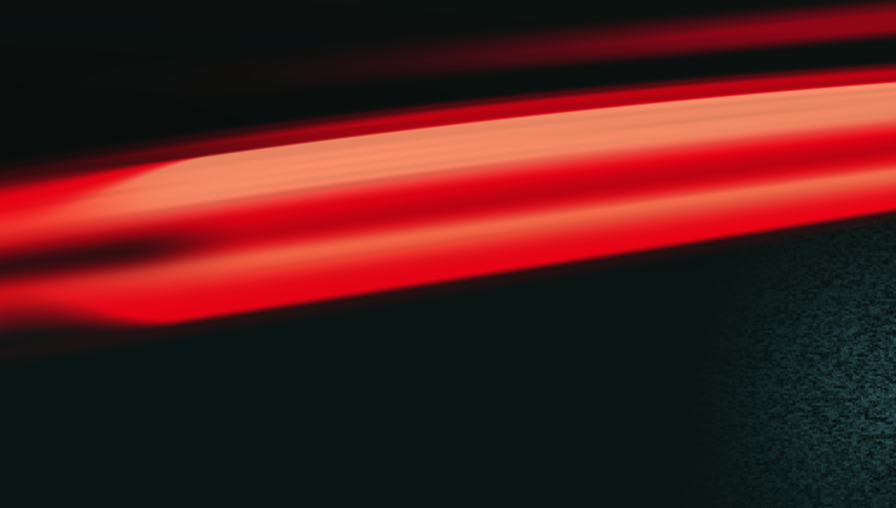
This background is drawn by a WebGL 2 fragment shader. Its source:

```glsl
#version 300 es
precision highp float;
// Slanted red and salmon light trails over a dark road with a grainy teal sheen.

uniform vec2 u_resolution;
out vec4 outColor;

// Palette
const vec3 NIGHT = vec3(0.043, 0.066, 0.060);
const vec3 ROAD = vec3(0.036, 0.082, 0.078);
const vec3 SHEEN = vec3(0.10, 0.18, 0.20);
const vec3 EMBER = vec3(0.23, 0.05, 0.06);
const vec3 WINE = vec3(0.50, 0.02, 0.08);
const vec3 CRIMSON = vec3(0.74, 0.01, 0.07);
const vec3 RED = vec3(0.90, 0.01, 0.08);
const vec3 ORANGE = vec3(0.93, 0.36, 0.24);
const vec3 SALMON = vec3(0.92, 0.52, 0.38);

// Trail edges as quadratics in x: constant, linear, square
const vec3 TOP_EDGE = vec3(0.633, 0.280, -0.074);
const vec3 BOTTOM_EDGE = vec3(0.307, 0.267, 0.008);
const float UPPER_SLOPE = 0.15;
const float UPPER_HEIGHT = 0.961;
const float GRAIN_CELLS = 210.0;

float hash(vec2 p) {
    p = fract(p * vec2(0.1031, 0.1137));
    p += dot(p, p.yx + 33.33);
    return fract((p.x + p.y) * p.x * 17.0);
}

float noise(vec2 p) {
    vec2 cell = floor(p), f = fract(p);
    f = f * f * (3.0 - 2.0 * f);
    return mix(mix(hash(cell), hash(cell + vec2(1, 0)), f.x),
               mix(hash(cell + vec2(0, 1)), hash(cell + vec2(1, 1)), f.x), f.y);
}

float curve(vec3 k, float x) {
    return k.x + x * (k.y + x * k.z);
}

float bell(float x, float width) {
    return exp(-x * x / (width * width));
}

// Dark ground, with rough sheen in the lower right corner
vec3 background(vec2 p, float aspect) {
    vec3 color = mix(ROAD, NIGHT, smoothstep(0.3, 0.75, p.y));
    color *= 1.0 - 0.2 * bell(p.y - 0.72, 0.2) * (1.0 - p.x);
    vec2 q = vec2(p.x * aspect, p.y) * GRAIN_CELLS;
    float grain = 0.6 * noise(q * vec2(0.6, 1.0)) + 0.4 * noise(q * 1.4 + 31.0);
    float spread = smoothstep(0.76, 1.02, p.x + 0.06 * (0.4 - p.y));
    spread *= bell(p.y - 0.23, 0.27);
    color += SHEEN * spread * (0.25 + 1.9 * (grain - 0.32));
    return max(color, vec3(0.02));
}

// Faint streak high on the right, fading leftward
vec3 upperStreak(vec3 color, vec2 p) {
    float d = p.y - UPPER_HEIGHT + UPPER_SLOPE * (1.0 - p.x);
    float fiber = 0.85 + 0.3 * noise(vec2(p.x * 2.0, d * 110.0));
    float shape = smoothstep(-0.045, -0.008, d) * (1.0 - smoothstep(0.0, 0.055, d));
    float strength = smoothstep(0.25, 1.05, p.x) * 1.1 + 0.07 * smoothstep(0.0, 0.4, p.x);
    return mix(color, WINE * 1.1, clamp(shape * strength * fiber, 0.0, 1.0));
}

// Colour across the main trail: v runs from 0 at its top to 1 at its bottom
vec3 trailColor(float v, float x) {
    float opening = smoothstep(0.0, 0.24, x);
    float start = 0.19 * (1.0 - opening);
    float softness = mix(0.10, 0.012, opening);
    float upper = smoothstep(start - softness, start + softness, v);
    upper *= 1.0 - smoothstep(0.23, 0.42, v);
    float fiber = noise(vec2(x * 2.5, v * 34.0)) - 0.5;
    vec3 hot = mix(ORANGE, SALMON, smoothstep(0.0, 0.25, x));
    hot *= 1.0 + 0.10 * fiber;

    vec3 color = mix(RED, CRIMSON, bell(v - 0.51, 0.08));
    color = mix(color, hot, upper * mix(0.55, 1.0, smoothstep(0.0, 0.18, x)));
    float center = 0.65 + 0.05 * x;
    float lower = bell(v - center, v < center ? 0.065 : 0.12);
    color = mix(color, mix(ORANGE, SALMON, 0.35 * x), lower * smoothstep(0.0, 0.42, x + 0.08));
    return color * (1.0 + 0.05 * fiber);
}

void main() {
    vec2 p = gl_FragCoord.xy / u_resolution;
    float top = curve(TOP_EDGE, p.x);
    float bottom = curve(BOTTOM_EDGE, p.x);
    float v = (top - p.y) / (top - bottom);
    float left = 1.0 - smoothstep(0.0, 0.2, p.x);

    vec3 color = background(p, u_resolution.x / u_resolution.y);
    color = upperStreak(color, p);

    // Dim red fringes outside the trail
    float fringe = smoothstep(-0.17, -0.06, v) * (1.0 - smoothstep(0.0, 0.1, v));
    float lines = 0.75 + 0.5 * noise(vec2(p.x * 1.5, v * 45.0));
    float fringeLight = mix(0.22, 0.95, smoothstep(0.0, 0.55, p.x));
    color = mix(color, CRIMSON, clamp(fringe * fringeLight * lines, 0.0, 1.0));
    float under = smoothstep(0.9, 1.0, v) * (1.0 - smoothstep(1.02, 1.11, v));
    color = mix(color, EMBER, under * 0.5 * (1.0 - 0.5 * left));

    // Main trail, its lower left corner fading out
    float body = smoothstep(-0.015 - 0.05 * left, 0.015 + 0.07 * left, v);
    body *= 1.0 - smoothstep(0.95 - 0.35 * left, 1.015 - 0.04 * left, v);
    color = mix(color, trailColor(v, p.x), body);

    // Dark wedge between the two beams at the left
    float wedge = bell(p.y - 0.475 - 0.21 * p.x, 0.036);
    wedge *= 1.0 - smoothstep(0.13, 0.29, p.x);
    color = mix(color, mix(NIGHT, EMBER, 0.6), wedge * 0.92);

    outColor = vec4(color, 1.0);
}
```
